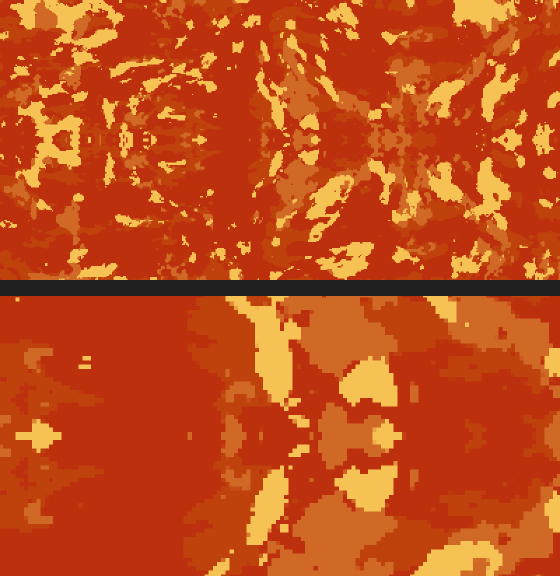
Top: the whole. Bottom: its middle third, enlarged.
Write a WebGL 1 fragment shader that draws this pattern.

```glsl
precision highp float;

uniform vec2 u_resolution;

const vec3 RED = vec3(0.74, 0.19, 0.05);
const vec3 RUST = vec3(0.75, 0.26, 0.05);
const vec3 ORANGE = vec3(0.82, 0.41, 0.15);
const vec3 YELLOW = vec3(0.97, 0.76, 0.33);

const float CELLS = 200.0; // mosaic cells per canvas height

float hash(vec2 p) {
  return fract(sin(dot(p, vec2(127.1, 311.7))) * 43758.5453);
}

float noise(vec2 p) {
  vec2 i = floor(p);
  vec2 f = fract(p);
  vec2 w = f * f * (3.0 - 2.0 * f);
  float low = mix(hash(i), hash(i + vec2(1.0, 0.0)), w.x);
  float high = mix(hash(i + vec2(0.0, 1.0)), hash(i + 1.0), w.x);
  return mix(low, high, w.y);
}

// Octave sum, normalised to 0..1
float fbm(vec2 p, float gain) {
  float sum = 0.0;
  float total = 0.0;
  float weight = 1.0;
  for (int i = 0; i < 4; i++) {
    sum += weight * noise(p);
    total += weight;
    weight *= gain;
    p = p * 2.03 + vec2(19.7, 7.3);
  }
  return sum / total;
}

// Mirror across the middle row, loosened by a slow drift
vec2 looseMirror(vec2 p, float drift) {
  vec2 offset = vec2(noise(p * 2.5 + 40.0), noise(p * 2.5 + 71.0));
  return vec2(p.x, abs(p.y)) + drift * offset;
}

// Ragged clusters gathered in columns along the middle row
float clusterField(vec2 p) {
  vec2 q = looseMirror(p, 0.12);
  float columns = cos(15.0 * p.x) * exp(-6.0 * p.y * p.y);
  return fbm(q * vec2(10.0, 9.0) + 5.0, 0.7) + 0.06 * columns;
}

// Flat horizontal smears
float smearField(vec2 p) {
  return fbm(looseMirror(p, 0.14) * vec2(10.0, 22.0) + 23.0, 0.5);
}

// Small slanted flakes, slightly denser in some regions
float flakeField(vec2 p) {
  vec2 q = looseMirror(p, 0.22);
  vec2 slanted = vec2(q.x + 0.4 * q.y, q.y - 0.25 * q.x);
  float density = noise(p * 4.0 + 90.0) - 0.5;
  return fbm(slanted * vec2(17.0, 16.0) + 57.0, 0.5) + 0.15 * density;
}

float cover(float field, float level) {
  return smoothstep(level - 0.002, level + 0.002, field);
}

vec3 pattern(vec2 p) {
  vec2 cell = (floor(p * CELLS) + 0.5) / CELLS;
  float cluster = clusterField(cell);
  float rust = mix(cluster, smearField(cell), 0.5);
  vec3 color = mix(RED, RUST, cover(rust, 0.54));
  color = mix(color, ORANGE, cover(cluster, 0.645));
  return mix(color, YELLOW, cover(flakeField(cell), 0.638));
}

void main() {
  // Average a 2x2 grid of samples to soften the cell edges
  vec3 color = vec3(0.0);
  for (int i = 0; i < 4; i++) {
    float k = float(i);
    vec2 shift = vec2(mod(k, 2.0), floor(k / 2.0)) * 0.5 - 0.25;
    vec2 pixel = gl_FragCoord.xy + shift - 0.5 * u_resolution;
    color += pattern(pixel / u_resolution.y);
  }
  gl_FragColor = vec4(color * 0.25, 1.0);
}
```
